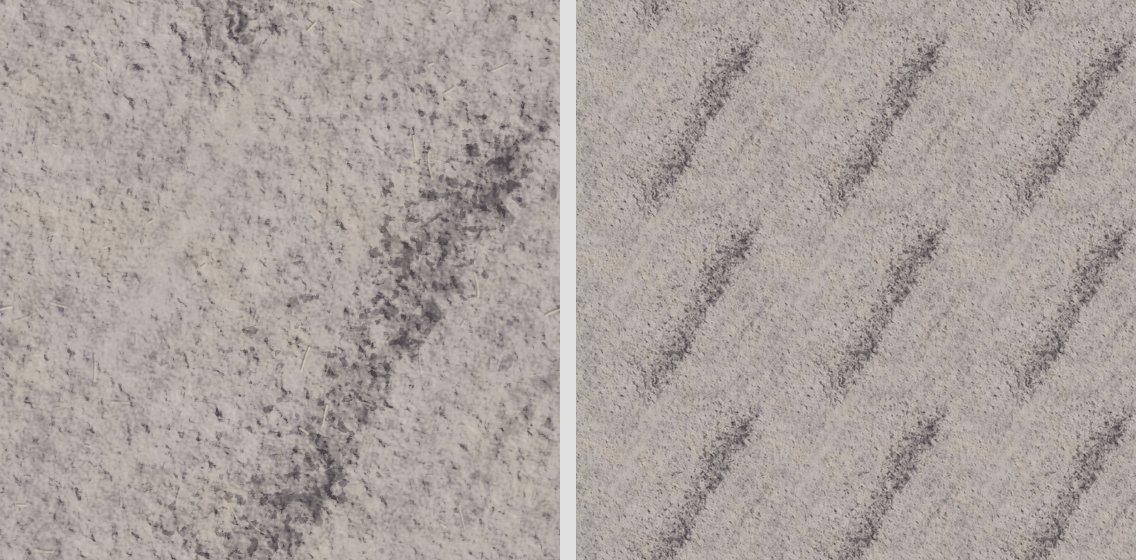
Left, the tile; right, the same tile 3 across and 3 down.
Reproduce this texture procedurally as a WebGL 2 fragment shader.

```glsl
#version 300 es
precision highp float;
// Dry trampled soil with diagonal wheel ruts, dark clods, crumbs and bits of straw.

uniform vec2 u_resolution;
out vec4 fragColor;

const vec3 DAMP_SOIL = vec3(0.34, 0.315, 0.33);
const vec3 DRY_SOIL = vec3(0.722, 0.69, 0.67);
const vec3 STRAW = vec3(0.85, 0.81, 0.73);
const vec2 TO_LIGHT = vec2(0.85, 0.53);

vec2 hash2(vec2 c) {
  return fract(sin(vec2(dot(c, vec2(127.1, 311.7)), dot(c, vec2(269.5, 183.3)))) * 43758.5453);
}

float corner(vec2 cell, vec2 f, vec2 o, vec2 period, float seed) {
  vec2 gradient = hash2(mod(cell + o, period) + seed) * 2.0 - 1.0;
  return dot(gradient, f - o);
}

// Gradient noise that wraps after a whole number of cells.
float noise(vec2 p, vec2 period, float seed) {
  vec2 i = floor(p), f = fract(p);
  vec2 u = f * f * f * (f * (f * 6.0 - 15.0) + 10.0);
  vec2 e = vec2(1.0, 0.0);
  float low = mix(corner(i, f, e.yy, period, seed), corner(i, f, e.xy, period, seed), u.x);
  float high = mix(corner(i, f, e.yx, period, seed), corner(i, f, e.xx, period, seed), u.x);
  return mix(low, high, u.y);
}

float fbm(vec2 p, vec2 frequency, float seed) {
  float sum = 0.0, amplitude = 1.0;
  for (int i = 0; i < 4; i++) {
    sum += amplitude * noise(p * frequency, frequency, seed);
    frequency *= 2.0;
    amplitude *= 0.5;
    seed += 7.3;
  }
  return sum;
}

// Wrapped strip from a to b; sides = reach to left and right, soft = their edge blur.
float strip(vec2 p, vec2 a, vec2 b, vec2 sides, vec2 soft) {
  vec2 dir = normalize(b - a);
  float span = length(b - a), mask = 0.0;
  for (int y = -1; y <= 1; y++)
    for (int x = -1; x <= 1; x++) {
      vec2 d = p + vec2(x, y) - a;
      float along = dot(d, dir) / span;
      float across = dot(d, vec2(dir.y, -dir.x));
      float ends = smoothstep(0.0, 0.12, along) * (1.0 - smoothstep(0.88, 1.0, along));
      float left = smoothstep(-soft.x, soft.x, across + sides.x);
      float right = smoothstep(-soft.y, soft.y, sides.y - across);
      mask = max(mask, ends * left * right);
    }
  return mask;
}

// Thin bent stalks, scattered on a wrapped grid.
float stalks(vec2 p, float cells, float chance, float seed) {
  vec2 g = p * cells, base = floor(g);
  float blur = 1.2 * cells / u_resolution.y, mask = 0.0;
  for (int y = -1; y <= 1; y++)
    for (int x = -1; x <= 1; x++) {
      vec2 cell = base + vec2(x, y);
      vec2 id = mod(cell, cells) + seed;
      vec2 pick = hash2(id + 31.7), shape = hash2(id + 58.1);
      float angle = 6.2832 * shape.x;
      vec2 dir = vec2(cos(angle), sin(angle));
      vec2 d = g - cell - hash2(id);
      float reach = mix(0.06, 0.40, shape.y * shape.y);
      float along = dot(d, dir), across = dot(d, vec2(-dir.y, dir.x));
      across += (pick.y - 0.5) * along * along;
      float gap = length(vec2(max(abs(along) - reach, 0.0), across));
      float width = mix(0.012, 0.035, pick.y);
      float body = 1.0 - smoothstep(width - blur, width + blur, gap);
      mask = max(mask, body * step(pick.x, chance) * mix(0.4, 1.0, hash2(id + 9.4).x));
    }
  return mask;
}

float relief(vec2 p) {
  return fbm(p, vec2(38.0), 11.0);
}

// Soft-edged lumps where noise rises over a threshold.
float lumps(vec2 p, float frequency, float threshold, float seed) {
  return smoothstep(threshold, threshold + 0.24, fbm(p, vec2(frequency), seed));
}

void main() {
  vec2 uv = gl_FragCoord.xy / u_resolution;
  vec2 warp = vec2(fbm(uv, vec2(16.0), 3.0), fbm(uv, vec2(16.0), 47.0));
  vec2 p = uv + 0.009 * warp;

  // Ruts, scuffed margin and smooth pressed strips
  vec2 rutStart = vec2(0.376, -0.25), rutEnd = vec2(1.03, 0.85);
  float rut = strip(p, rutStart, rutEnd, vec2(0.11, 0.0), vec2(0.04, 0.007));
  float margin = strip(p, rutStart, rutEnd, vec2(0.24, 0.03), vec2(0.14, 0.04));
  float ridge = strip(p, vec2(0.53, 0.29), vec2(0.68, 0.65), vec2(0.018), vec2(0.006));
  float pressed = strip(p, vec2(0.17, 0.30), vec2(0.52, 0.97), vec2(0.035), vec2(0.03, 0.008));
  float groove = strip(p, vec2(0.80, 0.04), vec2(1.06, 0.46), vec2(0.015), vec2(0.02));
  groove = max(groove, 0.7 * strip(p, vec2(-0.05, 0.20), vec2(0.13, 0.47), vec2(0.006), vec2(0.01)));
  rut *= 1.0 - 0.9 * ridge;
  float smoothness = max(ridge, pressed);

  // Patchy tone, with streaks that run along the ruts
  float broad = fbm(p, vec2(6.0), 19.0);
  float mottle = fbm(p, vec2(23.0), 37.0);
  vec2 sheared = vec2(3.0 * p.x - 2.0 * p.y, p.y - p.x);
  float streak = fbm(sheared, vec2(9.0, 13.0), 29.0);
  float tone = 0.935 + 0.20 * broad + 0.28 * mottle + 0.16 * streak + 0.05 * smoothness;
  tone -= rut * (0.21 - 0.30 * mottle) + groove * (0.13 - 0.4 * mottle) + 0.03 * margin;

  // Side-lit crumbs
  float slope = relief(p + 0.0045 * TO_LIGHT) - relief(p);
  float rough = mix(1.0, 0.55, smoothness) * (0.95 + 0.6 * broad + 0.25 * margin);
  tone -= rough * (0.68 * slope + 0.50 * smoothstep(0.14, 0.44, slope));

  // Dark clods and smaller lumps, crowded in and beside the main rut
  float crowding = 0.24 * margin + 0.06 * rut + 0.10 * groove - 0.25 * smoothness - 0.3 * broad;
  float clods = lumps(p, 24.0, 0.44 - crowding, 71.0);
  float crumbs = lumps(uv + 0.004 * warp, 50.0, 0.36 - crowding, 113.0);
  tone -= max(clods * mix(0.32, 0.46, margin), crumbs * mix(0.34, 0.50, margin));

  // Fine grain, then a soft ceiling on the highlights
  tone += 0.30 * noise(uv * 150.0, vec2(150.0), 83.0);
  tone = min(tone, 0.97 + 0.45 * (tone - 0.97));
  vec3 color = mix(DAMP_SOIL, DRY_SOIL, clamp(tone, -0.1, 1.18));

  // Sandy and ashen tints
  float tint = fbm(uv, vec2(6.0), 97.0);
  color += vec3(0.008, 0.001, -0.014) * clamp(tint * 2.2, -0.4, 1.0) * (1.0 - rut);

  // Straw with small shadows
  float chance = 0.24;
  float shadow = stalks(uv - 0.003 * TO_LIGHT.yx * vec2(-1.0, 1.0), 16.0, chance, 5.0);
  float straw = stalks(uv, 16.0, chance, 5.0);
  color *= 1.0 - 0.25 * shadow;
  color = mix(color, STRAW, 0.85 * straw);
  fragColor = vec4(color, 1.0);
}
```
